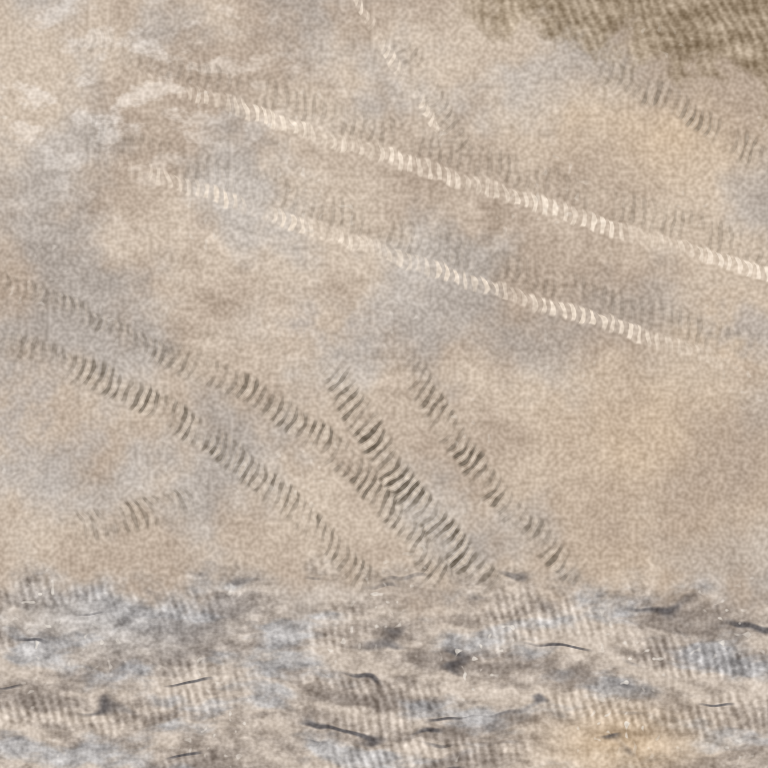
Give the GLSL for this texture, as a Shadertoy shader.

```glsl
// Aerial view of sandy ground crossed by ribbed tyre tracks above a grey, cracked bank.
const float TAU = 6.2831853;

vec2 gradientAt(vec2 cell) {
    vec3 q = fract(cell.xyx * vec3(0.1031, 0.1030, 0.0973));
    q += dot(q, q.yzx + 33.33);
    float angle = TAU * fract((q.x + q.y) * q.z);
    return vec2(cos(angle), sin(angle));
}

// Gradient noise, roughly -0.7 to 0.7
float noise(vec2 p) {
    vec2 i = floor(p), f = fract(p), e = vec2(0, 1);
    vec2 u = f * f * f * (f * (f * 6.0 - 15.0) + 10.0);
    float low = mix(dot(gradientAt(i), f), dot(gradientAt(i + e.yx), f - e.yx), u.x);
    float high = mix(dot(gradientAt(i + e.xy), f - e.xy), dot(gradientAt(i + 1.0), f - 1.0), u.x);
    return mix(low, high, u.y);
}

float fbm(vec2 p) {
    float sum = 0.0, amp = 1.0;
    for (int i = 0; i < 5; i++) {
        sum += amp * noise(p);
        p = mat2(1.6, 1.2, -1.2, 1.6) * p + 7.3;
        amp *= 0.5;
    }
    return sum;
}

float blob(vec2 p, vec2 centre, vec2 size) {
    vec2 q = (p - centre) / size;
    return exp(-dot(q, q));
}

// Bent strip from a to b: coverage, rib wave, position along it
vec3 track(vec2 p, vec2 a, vec2 b, float bend, float halfWidth) {
    float len = length(b - a);
    vec2 dir = (b - a) / len;
    float along = dot(p - a, dir), t = along / len;
    float across = dot(p - a, vec2(-dir.y, dir.x)) - bend * 4.0 * t * (1.0 - t);
    float d = (across + 0.006 * noise(p * 18.0) + 0.006 * noise(p * 60.0)) / halfWidth;
    float cover = smoothstep(1.25, 0.75, abs(d)) * smoothstep(-0.02, 0.03, along) * smoothstep(len + 0.02, len - 0.03, along);
    float rib = sin(TAU * (along / 0.0132 + 0.3 * d + 0.2 * d * d) + 2.5 * noise(p * 35.0));
    return vec3(cover, rib + 1.1 * noise(p * 75.0), t);
}

vec3 darkTrack(vec3 col, vec2 p, vec2 a, vec2 b, float bend, float halfWidth, float strength) {
    vec3 tr = track(p, a, b, bend, halfWidth);
    float wear = tr.x * strength * clamp(0.75 + 1.6 * noise(p * 26.0), 0.1, 1.2) * mix(0.5, 1.0, smoothstep(0.0, 0.35, tr.z));
    col = mix(col, vec3(0.42, 0.38, 0.33), wear * (0.15 + 0.55 * smoothstep(-0.1, 0.9, tr.y)));
    return mix(col, vec3(0.87, 0.81, 0.74), wear * 0.55 * smoothstep(0.2, 0.95, -tr.y));
}

vec3 paleTrack(vec3 col, vec2 p, vec2 a, vec2 b, float halfWidth, float strength) {
    vec3 tr = track(p, a, b, -0.004, halfWidth);
    float wear = tr.x * strength * clamp(0.7 + 1.5 * noise(p * 16.0), 0.1, 1.0) * smoothstep(0.0, 0.25, tr.z);
    return mix(col, vec3(0.95, 0.89, 0.82), wear * (0.25 + 0.7 * smoothstep(-0.4, 0.7, tr.y)));
}

void mainImage(out vec4 fragColor, in vec2 fragCoord) {
    vec2 p = fragCoord / iResolution.xy;
    float broad = fbm(p * 4.0), patches = fbm(p * 17.0 + 4.0), rough = fbm(p * vec2(38, 55));

    // Sand with warm, pale and grey areas
    vec3 col = mix(vec3(0.72, 0.65, 0.585), vec3(0.82, 0.755, 0.685), smoothstep(-0.5, 0.45, broad + 0.4 * patches));
    float warm = blob(p, vec2(0.87, 0.42), vec2(0.17, 0.2)) + blob(p, vec2(0.88, 0.84), vec2(0.17, 0.08));
    col = mix(col, vec3(0.83, 0.725, 0.6), 0.55 * warm * (0.7 + broad));
    float pale = blob(p, vec2(0.1, 0.9), vec2(0.28, 0.15));
    col = mix(col, vec3(0.9, 0.85, 0.8), 0.9 * pale * smoothstep(0.0, 0.4, fbm(p * vec2(17, 28))));
    float grey = blob(p, vec2(0.42, 0.575), vec2(0.09, 0.04)) + blob(p, vec2(0.98, 0.57), vec2(0.1, 0.05))
               + blob(p, vec2(0.02, 0.45), vec2(0.16, 0.1));
    col = mix(col, vec3(0.69, 0.66, 0.645), 0.6 * grey * smoothstep(-0.4, 0.4, patches));
    float bleached = smoothstep(-0.15, 0.45, fbm(p * 6.0 + 20.0)) * (1.0 - min(warm, 1.0));
    col = mix(col, vec3(dot(col, vec3(0.33))) + vec3(0.025, 0.0, -0.02), 0.65 * bleached);

    // Faint sweeping arcs
    vec2 sweep = (p - vec2(0.42, 0.8)) * vec2(0.75, 1);
    float radius = length(sweep) + 0.01 * broad, turn = atan(sweep.x, -sweep.y);
    float arcs = noise(vec2(radius * 60.0, turn * 3.0)) * smoothstep(-0.3, 0.4, noise(p * 9.0));
    col += 0.11 * arcs * smoothstep(0.08, 0.16, radius) * smoothstep(0.38, 0.26, radius) * smoothstep(1.7, 1.0, abs(turn));

    // Pale diagonal tracks, each with a dull ribbed neighbour
    for (float i = 0.0; i < 2.0; i++) {
        vec2 a = vec2(0.08, 0.815 + 0.12 * i), b = vec2(0.94, 0.53) + 0.1 * i;
        col = darkTrack(col, p, a + vec2(0, 0.025), b + vec2(0.05, 0.015), 0.0, 0.019, 0.3);
        col = paleTrack(col, p, a, b, 0.01, 1.0);
    }
    col = paleTrack(col, p, vec2(0.43, 1.06), vec2(0.58, 0.82), 0.007, 0.8);
    col = darkTrack(col, p, vec2(0.52, 0.95), vec2(0.61, 0.8), 0.0, 0.013, 0.45);

    // Dark curved tracks
    col = darkTrack(col, p, vec2(0, 0.555), vec2(0.48, 0.235), 0.045, 0.018, 0.9);
    col = darkTrack(col, p, vec2(0.2, 0.545), vec2(0.58, 0.24), 0.044, 0.018, 0.9);
    col = darkTrack(col, p, vec2(-0.03, 0.65), vec2(0.23, 0.53), 0.005, 0.012, 0.5);
    col = darkTrack(col, p, vec2(0.43, 0.53), vec2(0.64, 0.235), -0.015, 0.02, 1.1);
    col = darkTrack(col, p, vec2(0.53, 0.53), vec2(0.755, 0.25), -0.018, 0.017, 0.95);
    col = darkTrack(col, p, vec2(0.08, 0.31), vec2(0.25, 0.345), 0.0, 0.019, 0.65);

    // Churned corner at the upper right
    float corner = smoothstep(-0.03, 0.03, p.y - 1.0 + 0.28 * (p.x - 0.57) + 0.08 * patches) * smoothstep(0.56, 0.66, p.x);
    float churn = sin(TAU * dot(p, vec2(70, 28)) + 9.0 * noise(p * 14.0));
    col = mix(col, vec3(0.62, 0.55, 0.46) + 0.06 * churn + 0.22 * fbm(p * vec2(14, 45)), 0.85 * corner);
    col = darkTrack(col, p, vec2(0.78, 0.91), vec2(1.04, 0.75), 0.015, 0.017, 0.6);

    // Grey bank: streaks, ribs and broken cracks
    float bank = smoothstep(0.04, -0.04, p.y - 0.235 - 0.07 * broad - 0.05 * patches);
    vec2 q = p + vec2(0, 0.02 * noise(p * 5.0) + 0.008 * noise(p * 32.0));
    vec3 clay = mix(vec3(0.58, 0.535, 0.5), vec3(0.81, 0.755, 0.7), smoothstep(-0.6, 0.4, fbm(q * vec2(6, 26)) + 0.3 * rough));
    float blue = smoothstep(0.0, 0.5, fbm(q * vec2(7, 19) + 31.0)) + blob(p, vec2(0.16, 0.21), vec2(0.14, 0.06));
    clay = mix(clay, vec3(0.67, 0.675, 0.69) + 0.15 * rough, 0.65 * min(blue, 1.0));
    clay = mix(clay, vec3(0.83, 0.71, 0.56), 0.6 * blob(p, vec2(0.81, 0.03), vec2(0.1, 0.05)));
    float rows = smoothstep(-0.1, 0.3, noise(q * vec2(5, 20) + 5.0));
    clay += 0.07 * rows * sin(TAU * dot(p, vec2(88, 22)) + 4.0 * noise(p * 18.0));
    float crack = smoothstep(0.1, 0.02, abs(noise(q * vec2(5, 28)))) * smoothstep(0.1, 0.4, noise(q * vec2(13, 30) + 8.0));
    col = mix(col, mix(clay, vec3(0.33, 0.32, 0.33), 0.8 * crack), bank);

    // Pale flecks and fine woven grain
    float fleck = smoothstep(0.3, 0.5, noise(p * 95.0 + 3.0)) * smoothstep(0.0, 0.35, noise(p * 9.0 + 17.0));
    col = mix(col, vec3(0.93, 0.9, 0.86), fleck * (0.25 + 0.5 * bank));
    col += 0.11 * noise(p * 190.0) + 0.06 * noise(p * 95.0 + 40.0) + (0.03 + 0.07 * bank) * rough;
    fragColor = vec4(clamp(col, 0.0, 1.0), 1.0);
}
```
